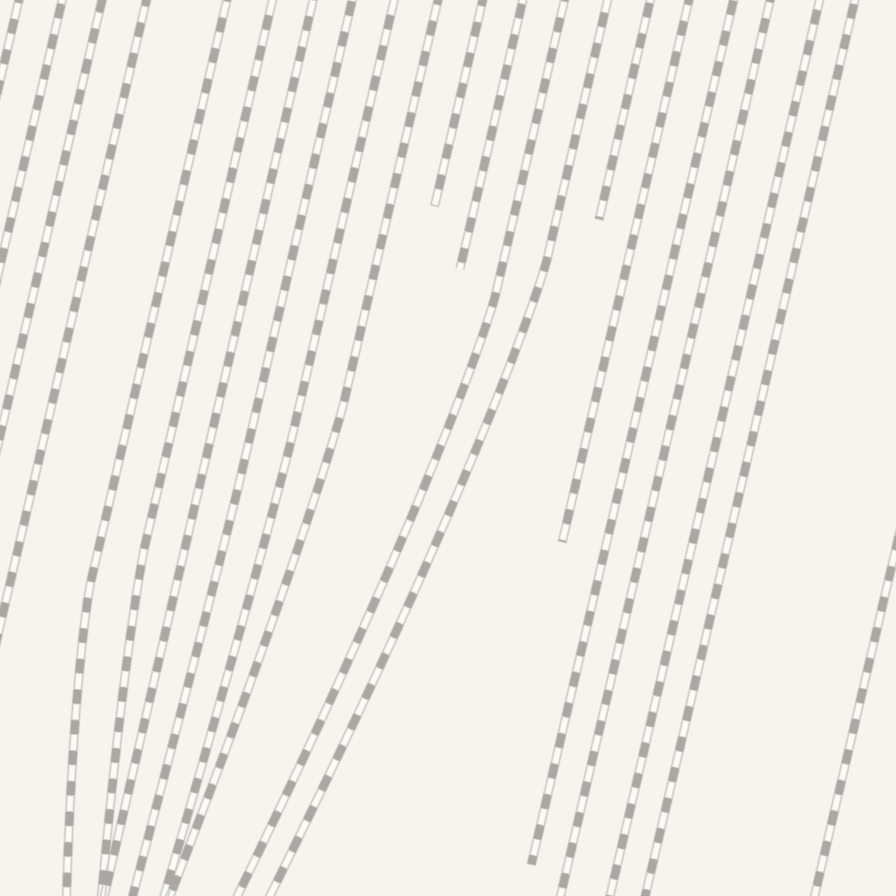
A WebGL 2 fragment shader for this pattern:

```glsl
#version 300 es
precision highp float;

// Slanted rows of railway-like dashed cords on warm paper: each cord is a
// curve x(depth) with grey blocks, light gaps and thin rims. Some cords
// stop early, and the group on the left gathers towards its foot.

uniform vec2 u_resolution;
out vec4 fragColor;

const vec3 PAPER = vec3(0.968, 0.957, 0.930);
const vec3 CORE = vec3(0.985, 0.982, 0.970);
const vec3 GREY = vec3(0.665, 0.655, 0.645);

const int CORD_COUNT = 25;
const float FIRST_X = 0.0234;
const float SPACING = 0.0467;
const float SLANT = 0.234;
const float HALF_WIDTH = 0.0050;
const float RIM_WIDTH = 0.0016;
const float RIM_STRENGTH = 0.7;
const float DASH_PERIOD = 0.0350;
const float DASH_SHARE = 0.48;
const float SOFTNESS = 0.0015;

float hash(float n) {
    return fract(sin(n * 127.1) * 43758.5453);
}

// 1 inside the limit, 0 outside, with a soft edge
float inside(float value, float limit, float soft) {
    return 1.0 - smoothstep(limit - soft, limit + soft, value);
}

bool between(float id, float low, float high) {
    return id > low - 0.5 && id < high + 0.5;
}

// Empty places in the otherwise even row of cords
bool isMissing(float id) {
    return between(id, 4.0, 4.0) || between(id, 21.0, 23.0);
}

// Depth below the top edge at which a cord stops
float endDepth(float id) {
    if (between(id, 11.0, 12.0)) return 0.23 + 0.07 * (id - 11.0);
    if (between(id, 15.0, 17.0)) return 0.245 + 0.36 * (id - 15.0);
    return 2.0;
}

// Sideways pull of the gathering group; the sine joins neighbours in pairs
float gather(float id, float depth) {
    if (!between(id, 5.0, 14.0)) return 0.0;
    float onset = 0.65 - 0.04 * (id - 5.0);
    float ramp = pow(max((depth - onset) / (1.0 - onset), 0.0), 1.3);
    float pairing = 0.0117 * sin(2.0944 * (id + 1.0));
    return ramp * (pairing - 0.022 * (id - 7.5));
}

float cordX(float id, float depth) {
    float jitter = 0.009 * (hash(id + 1.0) - 0.5);
    return FIRST_X + SPACING * id + jitter - SLANT * depth + gather(id, depth);
}

// Returns grey ink in x and cord coverage in y
vec2 cord(float id, vec2 p, float soft) {
    float depth = 1.0 - p.y;
    float offset = p.x - cordX(id, depth);
    float delta = 0.002;
    float slope = (cordX(id, depth + delta) - cordX(id, depth - delta)) / (2.0 * delta);
    float stretch = 1.0 + slope * slope;

    // Distance across the cord and position of the nearest point along it
    float across = abs(offset) * inversesqrt(stretch);
    float nearDepth = depth + offset * slope / stretch;
    float along = nearDepth * sqrt(1.0 + SLANT * SLANT);

    float band = inside(across, HALF_WIDTH, soft) * inside(nearDepth, endDepth(id), soft);
    float rim = 1.0 - inside(across, HALF_WIDTH - RIM_WIDTH, soft);
    float phase = hash(id + 41.0);
    float fromDash = abs(fract(along / DASH_PERIOD + phase) - 0.5) * DASH_PERIOD;
    float dash = inside(fromDash, 0.5 * DASH_SHARE * DASH_PERIOD, soft);
    return band * vec2(max(dash, RIM_STRENGTH * rim), 1.0);
}

void main() {
    vec2 p = gl_FragCoord.xy / u_resolution.y;
    float soft = max(SOFTNESS, 0.75 / u_resolution.y);

    // Overlay all cords
    vec2 cover = vec2(0.0);
    for (int i = 0; i < CORD_COUNT; i++) {
        float id = float(i);
        if (!isMissing(id)) cover = max(cover, cord(id, p, soft));
    }

    vec3 color = mix(PAPER, CORE, cover.y);
    color = mix(color, GREY, cover.x);
    fragColor = vec4(color, 1.0);
}
```
